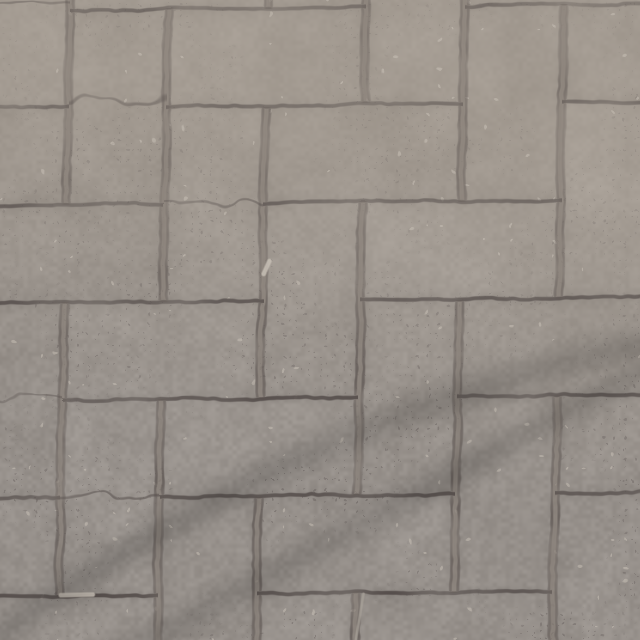
Give the GLSL for this texture, as a WebGL 1 fragment shader.

```glsl
precision highp float;
// Worn herringbone pavers with cracked blocks, gritty joints and two soft diagonal shadows.
uniform vec2 u_resolution;

const vec2 PITCH = vec2(0.1545, 0.1525);   // block width across and down
const vec2 ORIGIN = vec2(0.109, 0.0165);   // first joint crossing, from the top left
const vec2 SKEW = vec2(0.018, 0.010);      // slight lean of the joints
const vec3 WARM_STONE = vec3(0.645, 0.612, 0.575);
const vec3 GREY_STONE = vec3(0.595, 0.571, 0.550);
const vec3 JOINT_DARK = vec3(0.335, 0.305, 0.295);
const vec3 JOINT_SAND = vec3(0.535, 0.500, 0.470);
const vec3 PIT_COLOR = vec3(0.43, 0.40, 0.39);
const vec3 CHIP_COLOR = vec3(0.78, 0.75, 0.71);
const float JOINT_HALF = 0.017;            // in block widths
const float JOINT_GAP = 0.036;             // offset of the twin upright lines
const float JOINT_WOBBLE = 0.028;
const float SHADOW_DEPTH = 0.155;
const float SHADOW_WIDTH = 0.030;

float hash(vec2 p) {
  return fract(sin(dot(p, vec2(127.1, 311.7))) * 43758.5453);
}

float noise(vec2 p) {
  vec2 i = floor(p), f = fract(p);
  f = f * f * (3.0 - 2.0 * f);
  return mix(mix(hash(i), hash(i + vec2(1.0, 0.0)), f.x),
             mix(hash(i + vec2(0.0, 1.0)), hash(i + 1.0), f.x), f.y);
}

float fbm(vec2 p) {
  float sum = 0.0, amp = 0.5;
  for (int i = 0; i < 4; i++) {
    sum += amp * noise(p);
    p = p * 2.03 + 17.3;
    amp *= 0.5;
  }
  return sum / 0.9375;
}

// Soft line of the given half width around distance zero
float line(float d, float halfWidth, float soft) {
  return 1.0 - smoothstep(halfWidth - soft, halfWidth + soft, abs(d));
}

// Randomly placed, stretched and turned grains, one per occupied grid cell
float flecks(vec2 p, float density, float share, float seed) {
  p *= density;
  vec2 id = floor(p) + seed;
  vec2 d = fract(p) - 0.35 - 0.3 * vec2(hash(id), hash(id + 41.3));
  float a = 6.2832 * hash(id + 7.7);
  d = mat2(cos(a), sin(a), -sin(a), cos(a)) * d;
  d += 0.12 * (noise(p * 4.0) - 0.5);
  float radius = 0.12 + 0.15 * hash(id + 23.1);
  return step(hash(id + 3.9), share) * (1.0 - smoothstep(0.4, 1.0, length(d * vec2(1.0, 1.8)) / radius));
}

float segment(vec2 p, vec2 a, vec2 b) {
  vec2 e = b - a;
  return length(p - a - e * clamp(dot(p - a, e) / dot(e, e), 0.0, 1.0));
}

// Soft shadow streak around the height h
float streak(float y, float h) {
  float t = (y - h) / SHADOW_WIDTH;
  return exp(-t * t);
}

void main() {
  vec2 uv = gl_FragCoord.xy / u_resolution;
  vec2 p = vec2(uv.x, 1.0 - uv.y);
  float pixel = 1.0 / (min(u_resolution.x, u_resolution.y) * PITCH.y);
  float soft = max(0.010, 0.7 * pixel);

  // Herringbone: the diagonal phase selects the half of a lying or upright block
  vec2 grid = (p - ORIGIN + SKEW * p.yx) / PITCH + vec2(1.0, 0.0);
  grid += JOINT_WOBBLE * (vec2(noise(grid * 3.0), noise(grid * 3.0 + 50.0)) - 0.5);
  grid += 0.016 * (vec2(noise(grid * 13.0), noise(grid * 13.0 + 50.0)) - 0.5);
  vec2 cell = floor(grid);
  float phase = mod(cell.x - cell.y + 0.5, 4.0);
  float upright = 1.0 - step(2.0, phase);
  vec2 secondHalf = vec2(step(3.0, phase), 1.0 - step(1.0, phase));
  vec2 local = fract(grid) + secondHalf;
  vec2 block = cell - secondHalf;
  vec2 size = mix(vec2(2.0, 1.0), vec2(1.0, 2.0), upright);
  vec2 edge = min(local, size - local);

  // Stone: warm to grey, block tint, mottling and grain
  float lower = smoothstep(0.1, 0.8, p.y + 0.12 * (0.5 - p.x));
  vec3 color = mix(WARM_STONE, GREY_STONE, lower);
  color += 0.018 * (hash(block) - 0.5) + 0.05 * (fbm(p * 16.0) - 0.5);
  color += (0.02 + 0.03 * lower) * (noise(p * 150.0) - 0.5);

  // Pits gathered in worn patches, and pale grit
  float worn = smoothstep(0.40, 0.68, fbm(p * 9.0 + 31.0)) * mix(0.35, 0.85, lower);
  float pits = max(flecks(p, 62.0, 0.40, 2.0), flecks(p + 0.37, 105.0, 0.40, 9.0));
  color = mix(color, PIT_COLOR, 0.6 * worn * pits);
  color = mix(color, CHIP_COLOR, 0.55 * flecks(p + 0.19, 45.0, 0.07, 5.0));

  // Joints: sandy twin lines upright, single dark lines across
  float fade = mix(0.55, 0.95, lower) * mix(0.5, 1.1, noise(grid * 2.3 + 9.0));
  float sand = line(edge.x, JOINT_GAP, 0.02);
  float twin = line(edge.x - JOINT_GAP, JOINT_HALF * 0.8, soft) * mix(0.45, 1.0, noise(grid * vec2(4.0, 7.0)));
  float across = line(edge.y, JOINT_HALF * 1.15, soft);
  float halo = exp(-min(edge.x, edge.y) * 18.0);
  color *= 1.0 - 0.10 * halo * fade;
  color = mix(color, JOINT_SAND, 0.65 * sand);
  color = mix(color, JOINT_DARK, clamp(max(0.75 * twin, across) * fade, 0.0, 1.0));

  // Ragged breaks through the upright blocks of the upper left
  float broken = upright * step(block.x, 2.5) * step(block.y, 4.5);
  float breakAt = 0.96 + 0.16 * (hash(block + 5.0) - 0.5) + 0.14 * (noise(grid * 5.0) - 0.5);
  color = mix(color, JOINT_DARK, 0.7 * broken * fade * line(local.y - breakAt, 0.013, soft));

  // Stray chips and a dry twig
  float chips = min(segment(p, vec2(0.095, 0.930), vec2(0.145, 0.929)), segment(p, vec2(0.412, 0.428), vec2(0.421, 0.408)));
  float twig = segment(p, vec2(0.568, 0.928), vec2(0.556, 1.0));
  color = mix(color, CHIP_COLOR, 0.85 * line(chips, 0.0035, 0.0018));
  color = mix(color, CHIP_COLOR * 0.85, 0.7 * line(twig, 0.002, 0.0015));

  // Two shadow streaks climbing to the right
  float upper = streak(uv.y, 0.01 + 0.70 * uv.x - 0.25 * uv.x * uv.x);
  float under = streak(uv.y, -0.13 + 0.55 * uv.x);
  color *= 1.0 - SHADOW_DEPTH * max(upper, 0.85 * under) * mix(0.75, 1.1, noise(p * 7.0));
  gl_FragColor = vec4(color, 1.0);
}
```
